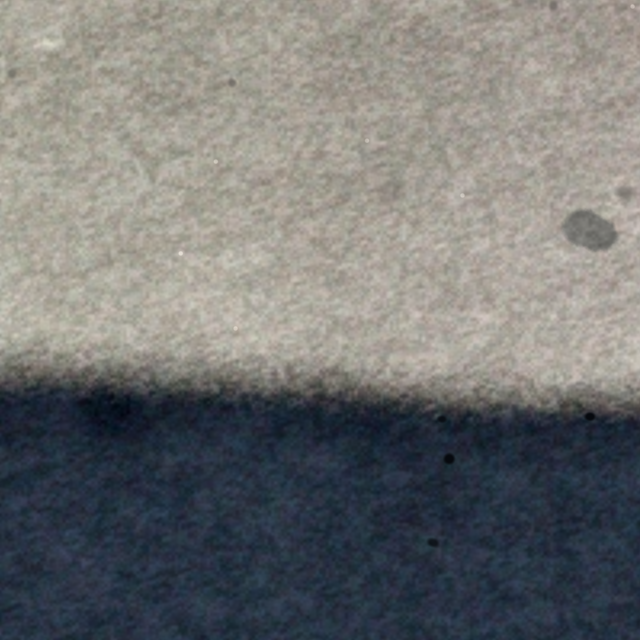
Write a three.js fragment shader that draws this texture.

```glsl
// Weathered pale plaster above a dark blue painted band, with a soft sooty
// transition. Layers of tilted value noise give mottling, streaks and grain;
// ellipse masks add a grey stain, small pits and pale scuffs.

#define PALE vec3(0.665, 0.645, 0.604)
#define NAVY vec3(0.142, 0.186, 0.242)
#define SOOT vec3(0.335, 0.325, 0.310)
#define STAIN vec3(0.435, 0.435, 0.420)
#define EDGE_LEFT 0.393
#define EDGE_RIGHT 0.350
#define GRAIN_SCALE 105.0
#define PALE_GRAIN 0.21
#define NAVY_GRAIN 0.125
#define STREAK_TILT 0.36

varying vec2 vUv;

float hash(vec2 p) {
  vec3 q = fract(vec3(p.xyx) * 0.1031);
  q += dot(q, q.yzx + 33.33);
  return fract((q.x + q.y) * q.z);
}

float noise(vec2 p) {
  vec2 i = floor(p), f = fract(p);
  f = f * f * (3.0 - 2.0 * f);
  return mix(mix(hash(i), hash(i + vec2(1.0, 0.0)), f.x),
             mix(hash(i + vec2(0.0, 1.0)), hash(i + 1.0), f.x), f.y);
}

mat2 rotate(float a) {
  return mat2(cos(a), -sin(a), sin(a), cos(a));
}

// Fractal noise centred on zero
float fbm(vec2 p) {
  float sum = 0.0, weight = 0.5;
  for (int i = 0; i < 4; i++) {
    sum += weight * (noise(p) - 0.5);
    p = rotate(0.6) * p * 2.03 + 17.3;
    weight *= 0.55;
  }
  return sum;
}

// Soft tilted ellipse: 1 inside, 0 outside
float blot(vec2 p, vec2 centre, vec2 radius, float tilt, float softness) {
  vec2 q = rotate(-tilt) * (p - centre);
  q = vec2(q.x, q.y) / radius;
  return 1.0 - smoothstep(1.0 - softness, 1.0 + softness, length(q));
}

// Sparse round specks, one candidate per cell
float specks(vec2 p, float cells, float rarity, float size) {
  vec2 id = floor(p * cells);
  vec2 offset = 0.3 + 0.4 * vec2(hash(id + 5.1), hash(id + 9.7));
  float d = length(fract(p * cells) - offset);
  return step(rarity, hash(id + 2.3)) * (1.0 - smoothstep(size * 0.4, size, d));
}

void main() {
  vec2 p = vUv;
  vec2 along = rotate(STREAK_TILT) * p;

  // Shared texture fields
  float mottle = fbm(p * vec2(5.0, 7.0) + 3.0);
  float streak = fbm(along * vec2(9.0, 34.0) + 41.0);
  float clump = fbm(p * vec2(25.0, 32.0) + 8.0);
  float grain = 0.6 * (noise(along * GRAIN_SCALE * vec2(0.8, 1.2)) - 0.5)
              + 0.4 * (noise(p * GRAIN_SCALE * 1.9 + 31.0) - 0.5);
  vec2 tint = vec2(noise(p * 70.0 + 90.0), noise(p * 78.0 + 140.0)) - 0.5;
  vec3 chroma = vec3(tint.x, -0.5 * tint.x, tint.y);

  // Plaster: brighter low down, greener left, pinker right
  vec3 pale = PALE + 0.025 * (1.0 - smoothstep(0.45, 0.75, p.y));
  pale -= 0.025 * smoothstep(0.65, 0.95, p.y);
  pale += (p.x - 0.5) * vec3(0.012, -0.004, 0.016);
  pale += 0.085 * mottle + 0.10 * streak + 0.07 * clump + PALE_GRAIN * grain;
  pale += 0.035 * chroma;
  pale -= 0.04 * blot(p, vec2(0.66, 0.89), vec2(0.15, 0.06), 0.2, 0.8);

  // Scuffs, stain and small marks on the plaster
  float scuff = blot(p, vec2(0.085, 0.955), vec2(0.014, 0.045), 0.45, 0.8)
              + 0.5 * blot(p, vec2(0.06, 0.935), vec2(0.045, 0.012), 0.1, 0.8);
  pale += 0.10 * scuff * (0.8 + 2.0 * clump);
  vec2 ragged = p + 0.012 * vec2(fbm(p * 45.0), fbm(p * 45.0 + 60.0));
  float stain = blot(ragged, vec2(0.922, 0.639), vec2(0.042, 0.029), 0.4, 0.16);
  pale = mix(pale, STAIN + 0.14 * grain + 0.10 * clump, 0.88 * stain);
  float marks = 0.55 * blot(ragged, vec2(0.977, 0.699), vec2(0.014, 0.010), 0.2, 0.6)
              + 0.30 * blot(ragged, vec2(0.615, 0.702), vec2(0.022, 0.019), 0.3, 0.7)
              + 0.70 * blot(p, vec2(0.363, 0.870), vec2(0.006), 0.0, 0.6)
              + 0.60 * blot(p, vec2(0.019, 0.885), vec2(0.007), 0.0, 0.6)
              + 0.60 * blot(p, vec2(0.865, 0.991), vec2(0.007), 0.0, 0.6);
  pale = mix(pale, SOOT, 0.8 * marks);
  pale += 0.15 * specks(p, 34.0, 0.975, 0.16);

  // Painted band: deepest just under the edge
  float edge = mix(EDGE_LEFT, EDGE_RIGHT, smoothstep(0.05, 0.95, p.x));
  float h = p.y - edge + 0.018 * fbm(p * vec2(12.0, 16.0)) + 0.012 * grain;
  vec3 navy = NAVY + vec3(0.008, 0.008, 0.012) * smoothstep(0.0, 0.3, -h);
  navy -= vec3(0.058, 0.068, 0.070) * smoothstep(-0.10, -0.005, h);
  navy += vec3(0.9, 1.0, 1.1) * (0.06 * mottle + 0.10 * clump + NAVY_GRAIN * grain);
  navy += 0.045 * chroma;
  navy -= 0.05 * blot(ragged, vec2(0.17, 0.345), vec2(0.055, 0.035), 0.0, 0.8);

  // Soot shades the plaster foot before it gives way to paint
  float shade = 1.0 - smoothstep(0.0, 0.088 - 0.012 * p.x, h);
  pale = mix(pale, SOOT + 0.19 * grain + 0.08 * clump + 0.04 * chroma, shade);
  vec3 color = mix(navy, pale, smoothstep(-0.022, 0.026, h));

  // Black pits
  float pits = blot(p, vec2(0.702, 0.283), vec2(0.008), 0.0, 0.4)
             + blot(p, vec2(0.922, 0.349), vec2(0.008, 0.006), 0.0, 0.4)
             + 0.8 * blot(p, vec2(0.691, 0.345), vec2(0.007, 0.005), 0.0, 0.5)
             + 0.7 * blot(p, vec2(0.677, 0.152), vec2(0.009, 0.006), 0.4, 0.5);
  color = mix(color, vec3(0.025, 0.035, 0.055), min(pits, 1.0));

  gl_FragColor = vec4(clamp(color, 0.0, 1.0), 1.0);
}
```
